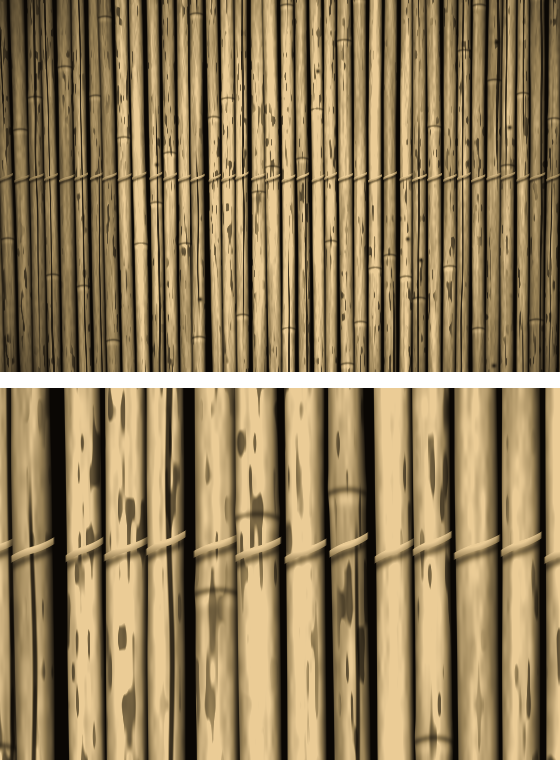
Top: the whole. Bottom: its middle third, enlarged.
This texture is drawn by a WebGL 1 fragment shader. Its source:

```glsl
precision highp float;

uniform vec2 u_resolution;

#define CANES 38.0
#define HALF_WIDTH 0.455
#define JITTER 0.2
#define LEAN 0.65
#define TIE_HEIGHT 0.524
#define TIE_HALF 0.0031
#define TIE_RISE 0.015
#define GAP vec3(0.04, 0.028, 0.015)
#define STRAW vec3(0.59, 0.50, 0.33)
#define PALE vec3(0.92, 0.80, 0.59)

float hash(vec2 p) {
  return fract(sin(dot(p, vec2(127.1, 311.7))) * 43758.5);
}

float noise(vec2 p) {
  vec2 i = floor(p), f = fract(p);
  f = f * f * (3.0 - 2.0 * f);
  return mix(mix(hash(i), hash(i + vec2(1.0, 0.0)), f.x),
             mix(hash(i + vec2(0.0, 1.0)), hash(i + vec2(1.0, 1.0)), f.x), f.y);
}

float bell(float x, float width) {
  return exp(-x * x / (width * width));
}

// Black through straw to pale highlight
vec3 ramp(float v) {
  vec3 low = mix(GAP, STRAW, clamp(v / 0.6, 0.0, 1.0));
  return mix(low, PALE, clamp((v - 0.6) / 0.4, 0.0, 1.0));
}

// Brightness of the cane surface; t runs -1..1 across it
float caneSurface(float t, float y, float id, float node) {
  float seed = id * 17.3;
  float v = 1.04 - 0.74 * pow(abs(t + 0.12), 2.2);
  v *= 0.82 + 0.26 * hash(vec2(id, 5.0));
  v *= 0.86 + 0.26 * noise(vec2(seed, y * 4.0));

  // Long grain and short weathered flecks
  v *= 0.80 + 0.32 * noise(vec2(t * 3.5 + seed, y * 9.0));
  v *= 0.90 + 0.18 * noise(vec2(t * 6.0 + seed, y * 60.0));
  float worn = smoothstep(0.35, 0.8, noise(vec2(seed + t, y * 5.0 + 40.0)));
  float fleck = smoothstep(0.66, 0.84, noise(vec2(t * 4.5 + seed, y * 34.0 + 9.0)));
  v *= 1.0 - 0.6 * worn * fleck;

  // Lengthwise split on some canes
  float open = noise(vec2(seed + 3.0, y * 2.5)) - 0.42;
  float path = (hash(vec2(id, 7.0)) - 0.4) * 1.1 + 0.25 * (noise(vec2(seed, y * 7.0)) - 0.5);
  float split = 1.0 - smoothstep(0.0, 0.13, abs(t - path) - 0.22 * open);
  v *= 1.0 - 0.8 * split * smoothstep(0.0, 0.12, open) * step(0.52, hash(vec2(id, 8.0)));

  // Growth ring: dark groove with a paler lip, and rare dark knots
  float ring = node + 0.004 * t * t;
  v *= 1.0 - 0.42 * bell(ring, 0.0032) + 0.16 * bell(ring + 0.009, 0.006);
  float knot = length(vec2((t - 0.2) * 0.018, node - 0.1));
  v *= 1.0 - 0.75 * bell(knot, 0.006) * step(0.72, hash(vec2(id, 9.0)));
  return v;
}

void main() {
  vec2 uv = gl_FragCoord.xy / u_resolution;
  float y = uv.y;
  float px = CANES / u_resolution.x;
  float py = 1.0 / u_resolution.y;
  float x = uv.x * CANES + (y - 0.5) * LEAN * (1.0 - 1.3 * uv.x);
  float cell = floor(x);
  float value = 0.0;

  // Paint neighbouring canes from left to right
  for (int i = -1; i <= 1; i++) {
    float id = cell + float(i);
    float h = hash(vec2(id, 1.0));
    float center = id + 0.5 + (h - 0.5) * JITTER;
    center += (hash(vec2(id, 2.0)) - 0.5) * 0.32 * (y - 0.5);
    center += 0.09 * (noise(vec2(id * 9.1, y * 3.0)) - 0.5);

    float node = (fract(y * 1.15 + hash(vec2(id, 3.0))) - 0.5) / 1.15;
    float halfWidth = HALF_WIDTH + 0.09 * (hash(vec2(id, 4.0)) - 0.5);
    halfWidth *= 1.0 + 0.05 * bell(node, 0.012);
    halfWidth += 0.03 * (noise(vec2(id * 5.7, y * 12.0)) - 0.5);

    float offset = x - center;
    float t = offset / halfWidth;
    float edge = abs(offset) - halfWidth;
    float cover = 1.0 - smoothstep(-0.7 * px, 0.7 * px, edge);

    // Soft shadow on whatever lies behind
    value *= 1.0 - 0.55 * (1.0 - smoothstep(0.0, 0.16, edge));
    float surface = caneSurface(clamp(t, -1.0, 1.0), y, id, node);

    // Binding strand, curving upward to the right
    float bend = 0.65 * t + 0.35 * t * abs(t);
    float strandY = TIE_HEIGHT + 0.5 * TIE_RISE * bend + 0.008 * (hash(vec2(id, 6.0)) - 0.5);
    float d = y - strandY;
    float reach = 1.0 - smoothstep(1.0, 1.14, abs(t));
    surface *= 1.0 - 0.5 * bell(d + 0.0065, 0.0045);
    value = mix(value, surface, cover);
    float strand = 1.0 - smoothstep(-0.7 * py, 0.7 * py, abs(d) - TIE_HALF);
    float strandLight = 0.88 + 0.14 * d / TIE_HALF - 0.28 * t * t;
    value = mix(value, strandLight, strand * reach);
  }

  // Uneven light, dimmest toward the left
  vec2 away = (uv - vec2(0.55, 0.5)) * vec2(1.0, 0.75);
  value *= 1.1 - 1.65 * dot(away, away);
  gl_FragColor = vec4(ramp(value), 1.0);
}
```
